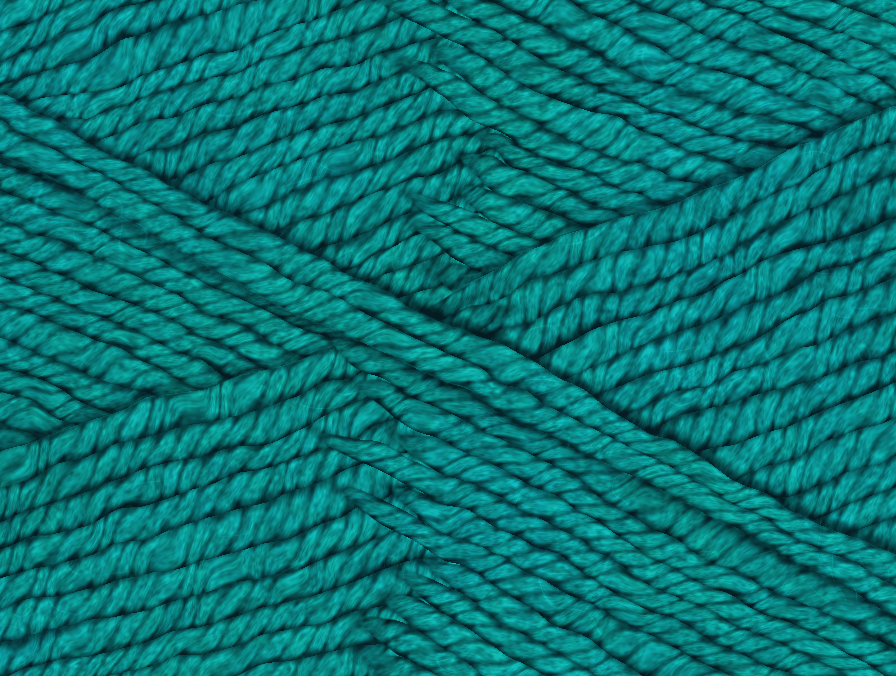
This texture is drawn by a WebGL 2 fragment shader. Its source:

```glsl
#version 300 es
precision highp float;
// Crossing bundles of plied teal wool yarn with soft fibres and shadowed gaps.

uniform vec2 u_resolution;
out vec4 fragColor;

const float STRAND = 0.0415;    // strand thickness, canvas height = 1
const float PLY_LENGTH = 0.85;  // distance between plies, in strand widths

float hash(vec2 p) {
  p = fract(p * vec2(0.1031, 0.1147));
  p += dot(p, p.yx + 33.33);
  return fract((p.x + p.y) * p.x * 37.7);
}

float noise(vec2 p) {
  vec2 cell = floor(p), f = fract(p);
  f = f * f * (3.0 - 2.0 * f);
  float low = mix(hash(cell), hash(cell + vec2(1, 0)), f.x);
  float high = mix(hash(cell + vec2(0, 1)), hash(cell + vec2(1, 1)), f.x);
  return mix(low, high, f.y);
}

// Brightness of one twisted strand; across runs from -0.5 to 0.5.
float yarnTone(float along, float across, float id) {
  float wobble = noise(vec2(along * 0.9, id * 7.3)) - 0.5;
  float swell = noise(vec2(along * 0.45, id * 5.7 + 80.0)) - 0.5;
  float phase = along / PLY_LENGTH - across * 1.2 + wobble * 1.0 + hash(vec2(id, 4.0));
  float ply = floor(phase + 0.5);
  float groove = abs(fract(phase) - 0.5) * 2.0;
  float plyHash = hash(vec2(phase - fract(phase), id));

  // Bulging plies narrow the gap, grooves open it into pockets.
  float edge = abs(across + 0.1 * wobble) * 2.0 + 0.3 * groove * groove - 0.1 + 0.3 * swell;
  float body = 1.0 - smoothstep(0.48, 1.14, edge);
  float grooveDepth = 0.3 + 0.25 * hash(vec2(ply, id + 3.0));
  body *= 1.0 - grooveDepth * smoothstep(0.5, 1.0, groove);

  // Fibres follow the direction of the plies.
  float run = across * 2.4 + along * 0.8;
  float coarse = noise(vec2(phase * 5.0, run * 1.6) + id * 17.0) - 0.5;
  float fine = noise(vec2(phase * 13.0, run * 3.4) + id * 31.0) - 0.5;
  float shade = 0.04 * (hash(vec2(id, 9.0)) - 0.5) + 0.05 * (plyHash - 0.5) * (1.0 - groove);
  return 0.185 + 0.385 * body + 0.1 * across + shade
       + (0.2 * coarse + 0.15 * fine) * (0.35 + 0.65 * body);
}

// Lays a fan of strands below a line through origin, over the tone beneath.
// ends = first and last x of the strands, ragged = random shift of both.
float layStrands(float under, vec2 p, vec2 origin, float slope, float fan,
                 float count, vec2 ends, float ragged, float seed) {
  vec2 d = p - origin;
  float offset = (d.y - slope * d.x) / (1.0 + fan * d.x);
  float localSlope = slope + fan * offset;
  float wander = noise(vec2(d.x * 5.0, offset * 13.0) + seed) - 0.5;
  float depth = -offset / (STRAND * 1.09) + 0.55 * wander;
  float index = floor(depth);
  float across = 0.5 - fract(depth);
  float id = index + seed;
  float along = d.x * sqrt(1.0 + localSlope * localSlope) / STRAND + across * localSlope;

  float shift = ragged * (hash(vec2(id, 2.0)) - 0.5);
  float endGap = min(p.x - ends.x - shift, ends.y + shift - p.x) / STRAND;
  endGap -= 5.0 * across * across;
  float sideGap = min(depth, count - depth);
  float inside = smoothstep(-0.08, 0.08, sideGap) * smoothstep(-0.12, 0.15, endGap);

  // Contact shadow beside the bundle and beyond the strand tips.
  float tipFade = 1.0 - 4.0 * across * across;
  float sideShadow = 0.42 * (1.0 - smoothstep(0.0, 0.6, -sideGap)) * smoothstep(-0.8, 0.0, endGap);
  float tipShadow = 0.35 * tipFade * (1.0 - smoothstep(0.0, 0.8, -endGap)) * step(0.0, sideGap);
  float shadow = 1.0 - max(sideShadow * step(sideGap, 0.0), tipShadow);
  float tone = yarnTone(along, across, id);
  tone *= mix(0.65, 1.0, smoothstep(0.0, 1.2, endGap));
  return mix(under * shadow, tone, inside);
}

// All bundles, from back to front.
float bundles(vec2 p) {
  const float ALL = 99.0;
  // Upper chevron: rising on the left, falling on the right.
  float tone = layStrands(0.2, p, vec2(0.0, 1.6), 0.22, -0.12, ALL, vec2(-1, 3), 0.0, 11.0);
  tone = layStrands(tone, p, vec2(0.6, 1.5), -0.45, -0.06, ALL, vec2(0.63, 3), 0.17, 61.0);
  // Rising fan on the right and falling fan on the left.
  tone = layStrands(tone, p, vec2(0.675, 0.565), 0.43, 0.22, ALL, vec2(0.64, 3), 0.05, 111.0);
  tone = layStrands(tone, p, vec2(0.0, 0.858), -0.516, -0.36, ALL, vec2(-1, 0.66), 0.0, 161.0);
  // Lower chevron: rising on the left, falling on the right.
  tone = layStrands(tone, p, vec2(0.0, 0.325), 0.31, 0.2, ALL, vec2(-1, 0.72), 0.08, 211.0);
  vec2 ridge = vec2(0.0, 0.862);
  tone = layStrands(tone, p, ridge, -0.516, 0.0, ALL, vec2(0.57, 3), 0.18, 261.0);
  // Long strands across the whole front.
  return layStrands(tone, p, ridge, -0.516, 0.0, 2.0, vec2(-1, 3), 0.0, 261.0);
}

// Thin stray hairs along the level lines of stretched noise.
float strayHairs(vec2 p) {
  float level = noise(p * vec2(17.0, 31.0) + 5.0 * noise(p * 6.0));
  return smoothstep(0.035, 0.0, abs(level - 0.5)) * smoothstep(0.45, 0.8, noise(p * 23.0 + 40.0));
}

vec3 tealDye(float tone, float hue) {
  float green = clamp(tone, 0.11, 0.74);
  float red = 0.012 + 0.045 * green + 0.25 * max(green - 0.64, 0.0);
  return vec3(red, green, green * (0.93 + 0.12 * (hue - 0.5)) + 0.03);
}

void main() {
  vec2 p = gl_FragCoord.xy / u_resolution.y;
  vec2 sway = vec2(noise(p * 5.0), noise(p * 5.0 + 19.0)) - 0.5;
  vec2 ripple = vec2(noise(p * 23.0 + 7.0), noise(p * 23.0 + 53.0)) - 0.5;
  float tone = bundles(p + 0.022 * sway + 0.011 * ripple);

  // Fuzz, hairs and uneven light.
  tone += 0.1 * (noise(p * 150.0) - 0.5);
  tone += 0.07 * strayHairs(p);
  tone *= 0.95 + 0.1 * noise(p * 3.0 + 70.0);
  float hue = 0.5 * noise(p * 4.0 + 90.0) + 0.5 * noise(p * 60.0);
  fragColor = vec4(tealDye(tone, hue), 1.0);
}
```
